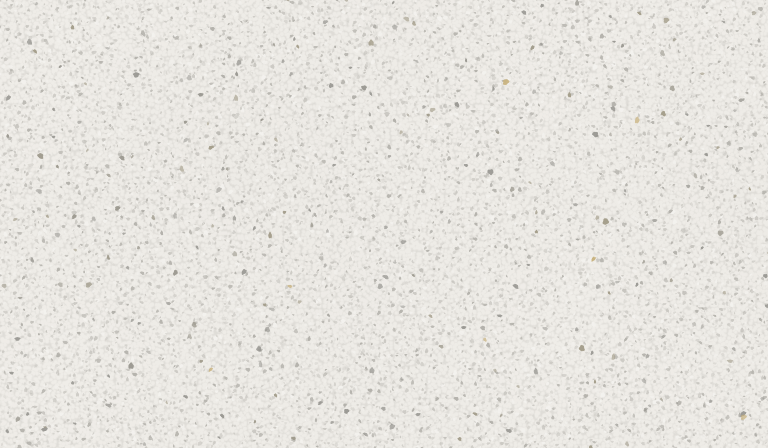
Give the GLSL for this texture, as a Shadertoy shader.

```glsl
// Pale quartz composite: an off-white ground mottled by cellular noise,
// strewn with layers of rotated, irregular chips from fine grey specks to
// sparse dark grains and rare gold ones. Layered sines add faint clouding.

const vec3 PALE_GROUND = vec3(0.934, 0.925, 0.906);
const vec3 DULL_GROUND = vec3(0.874, 0.865, 0.845);
const vec3 FINE_GREY   = vec3(0.795, 0.786, 0.764);
const vec3 MID_GREY    = vec3(0.705, 0.697, 0.673);
const vec3 DARK_GREY   = vec3(0.585, 0.580, 0.560);
const vec3 OLIVE       = vec3(0.650, 0.625, 0.550);
const vec3 GOLD        = vec3(0.780, 0.690, 0.480);
const vec3 WHITE_FLECK = vec3(0.955, 0.949, 0.935);

vec2 hash22(vec2 p) {
    vec3 h = fract(vec3(p.xyx) * vec3(0.1031, 0.1030, 0.0973));
    h += dot(h, h.yzx + 33.33);
    return fract((h.xx + h.yz) * h.zy);
}

// Distance to the nearest jittered cell point.
float cellular(vec2 p, float seed) {
    vec2 cell = floor(p);
    float nearest = 4.0;
    for (int y = -1; y <= 1; y++)
    for (int x = -1; x <= 1; x++) {
        vec2 id = cell + vec2(x, y);
        vec2 toPoint = id + hash22(id + seed) - p;
        nearest = min(nearest, dot(toPoint, toPoint));
    }
    return sqrt(nearest);
}

// Signed distance to a stretched blob with a wavy rim.
float chipDistance(vec2 q, float radius, float stretch, float angle) {
    float c = cos(angle), s = sin(angle);
    q = mat2(c, -s, s, c) * q;
    q.y *= stretch;
    float around = atan(q.y, q.x + 1e-5);
    float rim = 1.0 + 0.10 * sin(3.0 * around + angle * 5.0)
                    + 0.06 * sin(5.0 * around - angle * 3.0);
    return (length(q) - radius * rim) / sqrt(stretch);
}

// Scattered chips: x is coverage, y is a random tone of the top chip.
// Radii are in cell units; softness is in canvas units.
vec2 chips(vec2 p, float cells, float density, vec2 radii, float softness, float seed) {
    p *= cells;
    softness *= cells;
    vec2 cell = floor(p);
    vec2 result = vec2(0.0);
    for (int y = -1; y <= 1; y++)
    for (int x = -1; x <= 1; x++) {
        vec2 id = cell + vec2(x, y);
        vec2 pick = hash22(id + seed);
        vec2 place = hash22(id + seed + 57.0);
        vec2 form = hash22(id + seed + 113.0);
        if (pick.x > density) continue;
        float radius = mix(radii.x, radii.y, form.x * form.x);
        float stretch = mix(1.1, 1.9, form.y);
        float d = chipDistance(p - id - place, radius, stretch, 6.2832 * pick.y);
        float cover = smoothstep(softness, -softness, d);
        if (cover > result.x) result = vec2(cover, fract(form.x * 7.0 + form.y * 5.0));
    }
    return result;
}

// Broad, faint drift in brightness.
float clouding(vec2 p) {
    return sin(p.x * 5.3 + 1.7 * sin(p.y * 3.1))
         + 0.6 * sin(p.y * 8.7 + 1.3 * sin(p.x * 6.4 + 2.0));
}

vec3 lay(vec3 base, vec3 tint, vec2 chip, float weakest) {
    return mix(base, tint, chip.x * mix(weakest, 1.0, chip.y));
}

void mainImage(out vec4 fragColor, in vec2 fragCoord) {
    vec2 p = fragCoord / iResolution.y;
    float softness = 0.65 * max(1.0 / iResolution.y, 0.0022);

    // Mottled ground
    float mottle = 0.7 * cellular(p * 125.0, 3.0) + 0.3 * cellular(p * 70.0, 19.0);
    vec3 color = mix(PALE_GROUND, DULL_GROUND, smoothstep(0.30, 0.85, mottle));
    color += 0.002 * clouding(p);

    // Fine specks, pale and grey
    color = lay(color, WHITE_FLECK, chips(p, 62.0, 0.35, vec2(0.18, 0.38), softness, 211.0), 0.3);
    color = lay(color, FINE_GREY, chips(p, 84.0, 0.50, vec2(0.20, 0.42), softness, 331.0), 0.25);

    // Medium grains
    color = lay(color, MID_GREY, chips(p, 46.0, 0.50, vec2(0.12, 0.26), softness, 457.0), 0.35);

    // Sparse dark grains, grey to olive
    vec2 grain = chips(p, 20.0, 0.40, vec2(0.075, 0.145), softness, 587.0);
    vec3 grainTint = mix(DARK_GREY, OLIVE, smoothstep(0.45, 0.95, fract(grain.y * 3.0)));
    color = lay(color, grainTint, grain, 0.5);

    // Rare gold grains
    color = lay(color, GOLD, chips(p, 6.0, 0.12, vec2(0.028, 0.046), softness, 701.0), 0.6);

    fragColor = vec4(color, 1.0);
}
```
